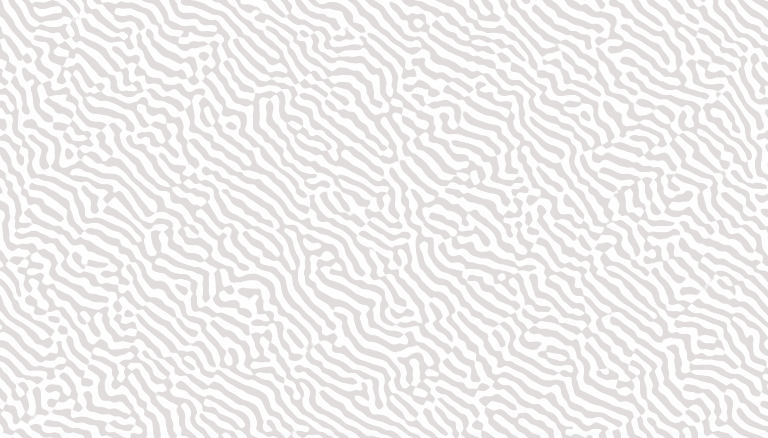
This pattern is drawn by a WebGL 1 fragment shader. Its source:

```glsl
precision highp float;
// Labyrinth of pale grey stripes on near-white, in the manner of a Turing pattern.
// Bands of layered sines compete so that one stripe direction wins at each place;
// a saturate-and-filter step then evens the stripe width and rounds the tips.

uniform vec2 u_resolution;

const vec3 PAPER = vec3(0.996, 0.996, 0.996);
const vec3 STRIPE = vec3(0.882, 0.868, 0.866);
const float PERIOD = 0.0285;       // stripe spacing, in canvas heights
const float MAIN_ANGLE = 0.90;     // direction across the stripes, radians
const float ANGLE_SPREAD = 1.1;    // largest deviation from MAIN_ANGLE
const float PERIOD_JITTER = 0.36;  // relative variation of the wave number
const float SOFTNESS = 0.06;       // lower values saturate the field harder
const float BIAS = 0.035;          // positive values widen the paper
const float WARP = 0.010;          // slow bending of the stripes
const float WIGGLE = 0.0026;       // short undulation of the stripes
const float EDGE = 0.6;            // half-width of the edge, in pixels
const float MIN_SLOPE = 1.5;       // keeps the edge finite at junctions
const float TAU = 6.28318;
const int BANDS = 6;
const int BAND_WAVES = 4;
const int WAVES = 24;              // BANDS * BAND_WAVES
const int RING_TAPS = 12;

vec3 waves[WAVES];  // xy: wave vector, z: phase

float hash(float n) {
  return fract(sin(n * 12.99 + 1.7) * 4375.85);
}

// Directions are stratified and crowd towards the main angle.
void buildWaves() {
  for (int i = 0; i < WAVES; i++) {
    float n = float(i);
    float t = 2.0 * (n + hash(n)) / float(WAVES) - 1.0;
    float angle = MAIN_ANGLE + ANGLE_SPREAD * t * (0.5 + 0.5 * t * t * t * t);
    float k = TAU * (1.0 + PERIOD_JITTER * (hash(n + 40.0) - 0.5));
    waves[i] = vec3(k * cos(angle), k * sin(angle), TAU * hash(n + 80.0));
  }
}

// Stripe field, each band weighted by its own energy; p is in stripe periods.
float stripeField(vec2 p) {
  float sum = 0.0;
  float total = 0.001;
  for (int b = 0; b < BANDS; b++) {
    vec2 band = vec2(0.0);
    for (int j = 0; j < BAND_WAVES; j++) {
      vec3 w = waves[b * BAND_WAVES + j];
      float phase = dot(w.xy, p) + w.z;
      band += vec2(cos(phase), sin(phase));
    }
    float energy = dot(band, band);
    sum += energy * band.x;
    total += energy;
  }
  float v = sum / (total * sqrt(total));
  return v * inversesqrt(v * v + SOFTNESS);
}

// Circle around p: x is the mean of the field, yz its mean direction of climb.
vec3 ringMean(vec2 p, float radius) {
  vec3 sum = vec3(0.0);
  for (int i = 0; i < RING_TAPS; i++) {
    float a = TAU * float(i) / float(RING_TAPS);
    vec2 dir = vec2(cos(a), sin(a));
    sum += stripeField(p + radius * dir) * vec3(1.0, dir);
  }
  return sum / float(RING_TAPS);
}

// Bends that vary the stripe direction from place to place.
vec2 bend(vec2 p) {
  vec2 slow = sin(p.yx * vec2(5.3, 6.1) + vec2(0.4, 2.1));
  vec2 fast = sin(p.yx * vec2(15.0, 13.0) + p * 4.0 + vec2(1.9, 0.3));
  vec2 q = p + WARP * (slow + 0.4 * fast);
  vec2 wiggle = sin(q.yx * vec2(47.0, 41.0) + 3.0 * fast)
              + sin(q * vec2(37.0, 53.0) - 2.0 * slow.yx);
  return q + WIGGLE * wiggle;
}

void main() {
  buildWaves();
  vec2 p = bend(gl_FragCoord.xy / u_resolution.y) / PERIOD;

  // Band-pass filter: weights add up to zero and favour one period.
  vec3 inner = ringMean(p, 0.30);
  float value = 0.25 * stripeField(p) + 0.35 * inner.x
              - 1.10 * ringMean(p, 0.60).x + 0.50 * ringMean(p, 1.15).x - BIAS;

  // Slope per period from the inner ring turns the value into a distance.
  float slope = max(length(inner.yz) * TAU / 0.58, MIN_SLOPE);
  float distancePx = value / slope * PERIOD * u_resolution.y;
  float cover = smoothstep(-EDGE, EDGE, distancePx);
  gl_FragColor = vec4(mix(PAPER, STRIPE, cover), 1.0);
}
```
